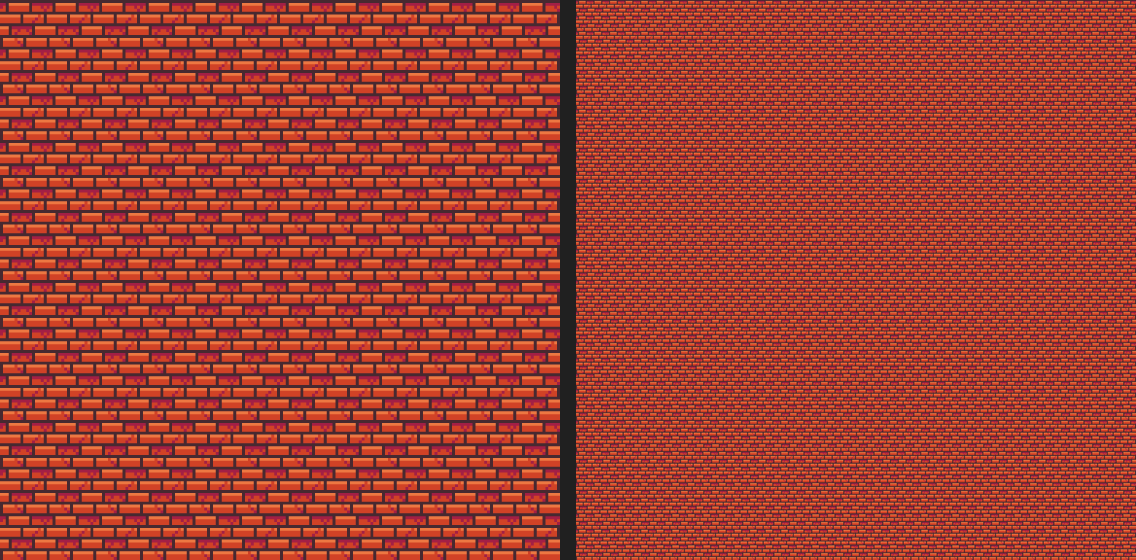
Left, the tile; right, the same tile 3 across and 3 down.
Write a WebGL 2 fragment shader that draws this texture.

```glsl
#version 300 es
precision highp float;
// Pixel-art brick wall: a block of four staggered courses, two bricks each,
// repeated over the canvas. One brick per course is worn (stained or cracked);
// cells are coloured by formula and box filtered for smooth edges.

#define REPEATS 12.0      // blocks across and down
#define CELLS 16          // art cells along a block side
#define BRICK_PITCH 8     // cells per brick, joint included
#define COURSE_PITCH 4    // cells per course, joint included
#define SAMPLES 4         // filter samples per axis

uniform vec2 u_resolution;
out vec4 fragColor;

const vec3 MORTAR = vec3(0.28, 0.16, 0.19);
const vec3 CLAY = vec3(0.82, 0.26, 0.15);
const vec3 HIGHLIGHT = vec3(0.93, 0.47, 0.26);
const vec3 STAIN = vec3(0.64, 0.12, 0.27);

// Left cell of the worn brick in each course, bottom to top
const ivec4 WORN_START = ivec4(1, 4, 8, 11);

// Wear marks: p is the cell inside the brick, counted from its lower left
bool isMarked(ivec2 p, int course) {
    bool top = p.y == COURSE_PITCH - 2;
    if (course == 0) return p.x == 6 - p.y;                          // falling crack
    if (course == 1) return top || abs(2 * p.x - 7) == 5 - 2 * p.y;  // stain, wide drips
    if (course == 2) return p.x == 3 + p.y;                          // rising crack
    return top || abs(p.x - 4) == p.y;                               // stain, short drips
}

// Colour of one art cell of the block
vec3 cellColor(ivec2 cell) {
    int course = cell.y / COURSE_PITCH;
    int x = (cell.x - WORN_START[course] + CELLS) % CELLS;
    ivec2 p = ivec2(x % BRICK_PITCH, cell.y % COURSE_PITCH);

    // Joints lie right of and above each brick
    if (p.x == BRICK_PITCH - 1 || p.y == COURSE_PITCH - 1) return MORTAR;

    bool top = p.y == COURSE_PITCH - 2;
    if (x < BRICK_PITCH && isMarked(p, course)) {
        bool cracked = course % 2 == 0;
        return cracked && top ? CLAY : STAIN;
    }
    return top ? HIGHLIGHT : CLAY;
}

void main() {
    vec3 sum = vec3(0.0);
    // Box filter over the area of the pixel
    for (int j = 0; j < SAMPLES; j++) {
        for (int i = 0; i < SAMPLES; i++) {
            vec2 offset = (vec2(i, j) + 0.5) / float(SAMPLES) - 0.5;
            vec2 uv = (gl_FragCoord.xy + offset) / u_resolution;
            vec2 block = fract(uv * REPEATS);
            sum += cellColor(min(ivec2(block * float(CELLS)), CELLS - 1));
        }
    }
    fragColor = vec4(sum / float(SAMPLES * SAMPLES), 1.0);
}
```
